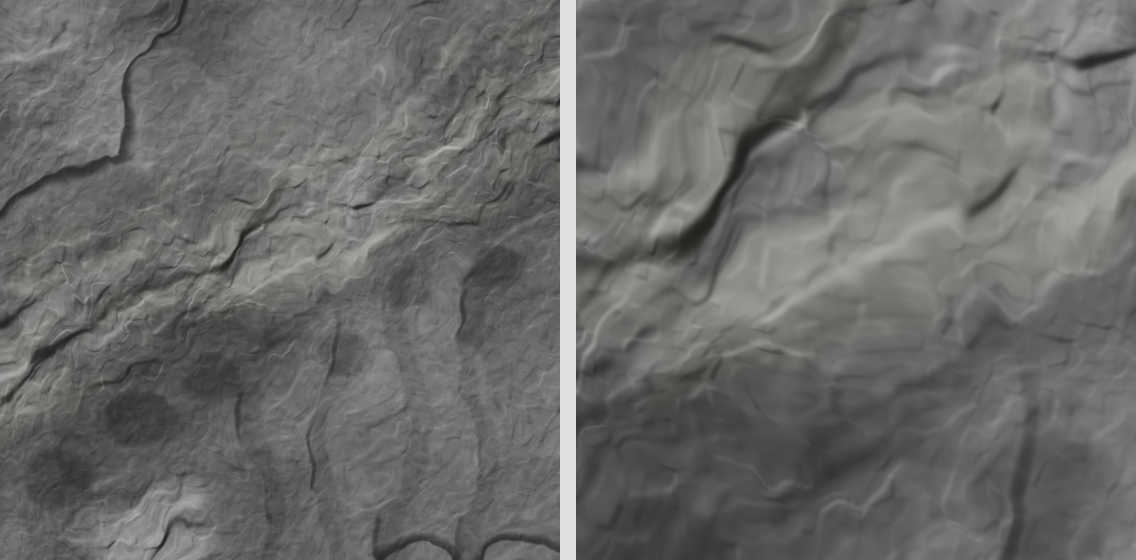
Left, the full canvas; right, a detail of the centre.
A Shadertoy shader for this texture:

```glsl
// Weathered grey rock face: a broken diagonal seam between smooth, cracked slabs.

const float MID_TONE   = 0.414;  // average grey
const float TONE_SPAN  = 0.29;   // soft limit of contrast around the average
const vec3  STONE_TINT = vec3(1.0, 1.0, 0.988);
const vec3  WARM_TINT  = vec3(0.009, 0.004, -0.010);
const vec2  TO_LIGHT   = vec2(-0.5, 0.866);
const vec2  GRAIN_DIR  = vec2(0.88, 0.475);
const float LIGHT_STEP = 0.0035; // distance over which relief is shaded
const float SEAM_START = 0.36;   // seam height at the left border
const float SEAM_SLOPE = 0.47;
const float SEAM_WIDTH = 0.14;
const float SMOOTH_RELIEF = 0.012;
const float ROUGH_RELIEF  = 0.032;
const float PATCH_TONE  = 0.068; // broad light and dark areas
const float CHIP_TONE   = 0.075; // single fragments in the seam
const float GRIT_TONE   = 0.022;
const float CRACK_DEPTH = 0.29;

vec3 hash3(vec2 p) {
    vec3 q = fract(p.xyx * vec3(0.1031, 0.1030, 0.0973));
    q += dot(q, q.yxz + 33.33);
    return fract((q.xxy + q.yzz) * q.zyx);
}

// Cellular noise of tilted planes, about -1 to 1; high sharpness gives hard edges.
float facets(vec2 p, float sharpness) {
    vec2 cell = floor(p), f = p - cell;
    float sum = 0.0, total = 1e-9;
    for (int y = -1; y <= 1; y++)
    for (int x = -1; x <= 1; x++) {
        vec2 o = vec2(x, y);
        vec3 r = hash3(cell + o);
        vec2 d = o + r.xy - f;
        float w = exp(-sharpness * dot(d, d));
        sum += w * (2.0 * r.z - 1.0 + 1.2 * dot(d, r.yx - 0.5));
        total += w;
    }
    return sum / total;
}

// Coordinates along and across the grain of the seam.
vec2 toGrain(vec2 p) {
    return vec2(dot(p, GRAIN_DIR), dot(p, vec2(-GRAIN_DIR.y, GRAIN_DIR.x)));
}

// Relief: chips stretched along the grain, down to softer grit.
float height(vec2 p, float rough) {
    vec2 g = toGrain(p);
    float h = 0.0;
    float freq = 10.0;
    for (int i = 0; i < 4; i++) {
        float fi = float(i);
        float calm = SMOOTH_RELIEF * (0.3 + 0.25 * fi);
        float broken = ROUGH_RELIEF * (1.25 - 0.2 * fi);
        float stretch = 0.5 + 0.15 * fi;
        h += mix(calm, broken, rough) / freq
           * facets(g * freq * vec2(stretch, 1.0) + 7.3 * fi, 13.0 - 2.0 * fi);
        g += 0.25 * g.yx * vec2(1.0, -1.0);
        freq *= 2.1;
    }
    return h;
}

// Dark gap just outside a boundary, hard on the inner side and soft outside.
float lipShadow(float d, float width) {
    return smoothstep(-0.004, 0.002, d) * (1.0 - smoothstep(0.002, width, d));
}

void mainImage(out vec4 fragColor, in vec2 fragCoord) {
    vec2 uv = fragCoord / iResolution.xy;

    // Irregular outlines come from warping the plane
    vec2 p = uv;
    p += 0.022 * vec2(facets(uv * 7.0, 6.0), facets(uv * 7.0 + 17.0, 6.0));
    p += 0.007 * vec2(facets(uv * 27.0 + 5.0, 6.0), facets(uv * 27.0 + 41.0, 6.0));

    // Regions
    float seam = p.y - SEAM_START - SEAM_SLOPE * p.x;
    float rough = exp(-pow(seam / SEAM_WIDTH, 2.0));
    float rubble = 1.0 - smoothstep(0.06, 0.13, length((p - vec2(0.25, 0.05)) * vec2(0.8, 1.0)));
    float below = 1.0 - smoothstep(-0.3, -0.16, seam);
    float sideEdge = p.x - 0.235 - 0.1 * smoothstep(0.88, 1.0, p.y);
    float slab = max(sideEdge, 0.93 * (0.64 + 0.4 * p.x - p.y));
    float inSlab = 1.0 - smoothstep(-0.01, 0.0, slab);
    float relief = clamp(rough + 0.9 * rubble + 0.3 * inSlab, 0.0, 1.0);

    // Directional light on the relief
    float lit = height(p, relief) - height(p + TO_LIGHT * LIGHT_STEP, relief);
    float tone = lit / LIGHT_STEP;

    // Patches of lighter and darker stone
    vec2 grain = toGrain(p);
    float patches = facets(p * 4.0 + 11.0, 9.0);
    float blocks = facets(grain * vec2(6.0, 11.0) + 29.0, 18.0);
    float chips = facets(grain * vec2(11.0, 23.0), 16.0);
    tone += PATCH_TONE * patches;
    tone += CHIP_TONE * (0.8 * blocks + 0.85 * chips) * relief;
    tone += 0.045 * facets(p * vec2(7.0, 4.5) + 3.0, 45.0) * (1.0 - relief);
    tone += GRIT_TONE * facets(uv * 75.0, 8.0);
    tone += 0.06 * exp(-pow((seam - 0.02) / 0.08, 2.0)) + 0.09 * rubble;
    tone += 0.025 * below * smoothstep(0.4, 0.7, p.x);
    tone -= 0.07 * exp(-pow((seam + 0.18) / 0.09, 2.0));

    // Hollows under the seam
    for (int i = 0; i < 6; i++) {
        vec3 r = hash3(vec2(i, 4));
        float x = (float(i) + 0.3 + 0.5 * r.x) / 6.0;
        vec2 center = vec2(x, SEAM_START + SEAM_SLOPE * x - 0.22 - 0.08 * r.y);
        float d = length((p - center) * vec2(0.85, 1.1)) - mix(0.035, 0.065, r.z);
        tone -= 0.09 * (1.0 - smoothstep(-0.015, 0.006, d));
    }

    // Scarp at the edge of the upper slab
    tone -= CRACK_DEPTH * lipShadow(slab, 0.02 + 0.009 * patches);
    tone += 0.035 * exp(-pow((slab + 0.012) / 0.008, 2.0));

    // Steep cracks with shaded channels in the lower slabs
    for (int i = 0; i < 4; i++) {
        float fi = float(i);
        float x = p.x - 0.45 - 0.125 * fi - 0.018 * sin(p.y * 15.0 + fi * 2.0);
        float broken = smoothstep(-0.5, 0.4, facets(vec2(fi * 3.0, p.y * 9.0), 8.0));
        tone -= below * 0.16 * broken * (1.0 - smoothstep(0.001, 0.007, abs(x)));
        tone -= below * 0.05 * smoothstep(0.0, 0.006, x) * (1.0 - smoothstep(0.03, 0.045, x));
    }

    // Overhung mounds at the lower border
    for (int i = 0; i < 2; i++) {
        vec2 center = vec2(0.76, -0.05) + float(i) * vec2(0.18, 0.02);
        float d = length((p - center) * vec2(0.9, 1.1)) - 0.08;
        tone -= 0.8 * CRACK_DEPTH * lipShadow(d, 0.024);
    }

    // Soft contrast limit and faint warm staining in the seam
    float grey = MID_TONE + TONE_SPAN * tanh(tone / TONE_SPAN);
    vec3 color = grey * STONE_TINT + WARM_TINT * rough * smoothstep(-0.2, 0.7, chips);
    fragColor = vec4(clamp(color, 0.0, 1.0), 1.0);
}
```
